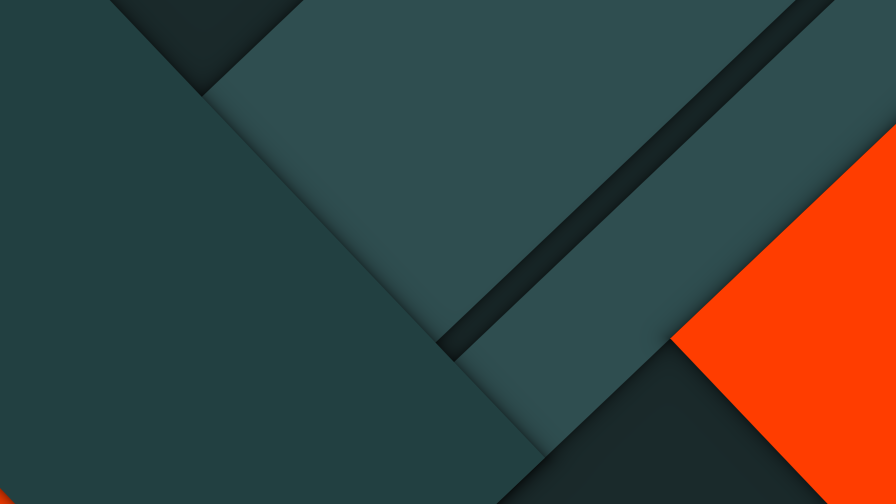
This background is drawn by a Shadertoy shader. Its source:

```glsl
#define TILT 0.7603
#define SHADOW_DEPTH 0.42
#define SHADOW_WIDTH 0.015
#define SHEET_EDGE 0.8468
#define LOWER_EDGE -0.6785
#define GAP_TOP -0.3634
#define GAP_BOTTOM -0.4168
#define ORANGE_EDGE 1.190
#define DARK vec3(0.102, 0.163, 0.167)
#define BAND vec3(0.184, 0.306, 0.314)
#define SHEET vec3(0.133, 0.251, 0.255)
#define ORANGE vec3(1.0, 0.239, 0.0)

const float FAR = 9.0;

// Signed distance to a box given by two opposite corners
float boxDistance(vec2 p, vec2 low, vec2 high) {
    vec2 d = abs(p - 0.5 * (low + high)) - 0.5 * (high - low);
    return length(max(d, 0.0)) + min(max(d.x, d.y), 0.0);
}

// Lay a flat sheet over the layers below, with a soft shadow around it
vec3 layPaper(vec3 below, vec3 paper, float dist) {
    float pixel = 1.0 / iResolution.y;
    float shadow = SHADOW_DEPTH * exp(-max(dist, 0.0) / SHADOW_WIDTH);
    float cover = smoothstep(0.7 * pixel, -0.7 * pixel, dist);
    return mix(below * (1.0 - shadow), paper, cover);
}

void mainImage(out vec4 fragColor, in vec2 fragCoord) {
    // Tilted frame: x runs up and right, y runs up and left
    vec2 uv = fragCoord / iResolution.y;
    vec2 axis = vec2(cos(TILT), sin(TILT));
    vec2 p = vec2(dot(uv, axis), dot(uv, vec2(-axis.y, axis.x)));

    // Two bands with a dark gap between them
    float upperBand = boxDistance(p, vec2(0.3, GAP_TOP), vec2(FAR, 0.3095));
    float lowerBand = boxDistance(p, vec2(0.3, LOWER_EDGE), vec2(FAR, GAP_BOTTOM));
    vec3 color = layPaper(DARK, BAND, upperBand);
    color = layPaper(color, BAND, lowerBand);

    // Orange sheet at the right and orange corner at the left
    float rightSheet = boxDistance(p, vec2(ORANGE_EDGE, -FAR), vec2(FAR, LOWER_EDGE));
    float corner = boxDistance(p, vec2(-FAR), vec2(0.1, FAR));
    color = layPaper(color, ORANGE, rightSheet);
    color = layPaper(color, ORANGE, corner);

    // Large sheet on top
    float leftSheet = boxDistance(p, vec2(0.022, LOWER_EDGE), vec2(SHEET_EDGE, FAR));
    color = layPaper(color, SHEET, leftSheet);

    fragColor = vec4(color, 1.0);
}
```
